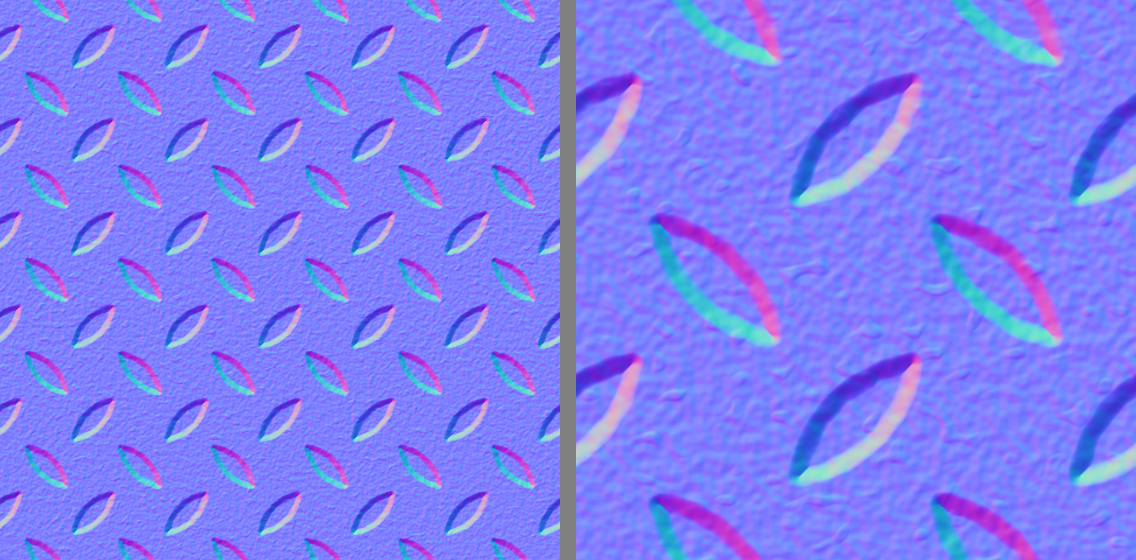
Left: the whole. Right: its middle third, enlarged.
Reproduce this texture map procedurally as a Shadertoy shader.

```glsl
#define REPEATS 6.0          // tread cells across and down
#define HALF_LENGTH 0.280    // lozenge core, in cells
#define HALF_WIDTH 0.090
#define CORNER 0.045         // rounding added around the core
#define BEVEL_WIDTH 0.075
#define BEVEL_HEIGHT 0.064
#define EDGE_WEAR 0.010
#define GRAIN 0.11
#define PIT_DEPTH 0.045
#define SAMPLE_STEP 0.0008   // slope sampling distance, in canvas units

// Random unit vector for a lattice point
vec2 randomDirection(ivec2 cell, uint seed) {
    uint h = uint(cell.x) * 1597334677u ^ uint(cell.y) * 3812015801u ^ seed * 2798796415u;
    h = (h ^ (h >> 15)) * 2246822519u;
    h = (h ^ (h >> 13)) * 3266489917u;
    h ^= h >> 16;
    float angle = float(h & 65535u) / 65536.0 * 6.28319;
    return vec2(cos(angle), sin(angle));
}

float cornerRamp(ivec2 cell, ivec2 period, vec2 offset, uint seed) {
    ivec2 wrapped = (cell % period + period) % period;
    return dot(randomDirection(wrapped, seed), offset);
}

// Gradient noise that wraps after a whole number of cells
float tileNoise(vec2 uv, ivec2 period, uint seed) {
    vec2 p = uv * vec2(period);
    ivec2 c = ivec2(floor(p));
    vec2 f = fract(p);
    vec2 s = f * f * f * (f * (f * 6.0 - 15.0) + 10.0);
    float a = cornerRamp(c, period, f, seed);
    float b = cornerRamp(c + ivec2(1, 0), period, f - vec2(1, 0), seed);
    float d = cornerRamp(c + ivec2(0, 1), period, f - vec2(0, 1), seed);
    float e = cornerRamp(c + ivec2(1, 1), period, f - vec2(1, 1), seed);
    return mix(mix(a, b, s.x), mix(d, e, s.x), s.y);
}

// Distance to a rounded lens lying along x
float lozenge(vec2 p) {
    p = abs(p);
    float radius = (HALF_LENGTH * HALF_LENGTH + HALF_WIDTH * HALF_WIDTH) / (2.0 * HALF_WIDTH);
    float shift = radius - HALF_WIDTH;
    bool pastTip = (p.x - HALF_LENGTH) * shift > p.y * HALF_LENGTH;
    float core = pastTip ? length(p - vec2(HALF_LENGTH, 0.0))
                         : length(p + vec2(0.0, shift)) - radius;
    return core - CORNER;
}

// Offset from the nearest point of a unit grid
vec2 nearestCentre(vec2 p, vec2 origin) {
    p -= origin;
    return p - floor(p + 0.5);
}

vec2 alongDiagonal(vec2 p) {
    return vec2(p.x + p.y, p.y - p.x) * 0.70711;
}

float plateHeight(vec2 uv) {
    // Alternating raised treads
    vec2 p = uv * REPEATS;
    vec2 rising = nearestCentre(p, vec2(0.0, 0.5));
    vec2 falling = nearestCentre(p, vec2(0.5, 0.0));
    float d = min(lozenge(alongDiagonal(rising)),
                  lozenge(alongDiagonal(falling * vec2(1, -1))));
    d += EDGE_WEAR * tileNoise(uv, ivec2(80), 1u);
    float height = BEVEL_HEIGHT / REPEATS * smoothstep(0.0, BEVEL_WIDTH, -d);

    // Fine grain and scattered shallow pits
    height += GRAIN * tileNoise(uv, ivec2(170), 2u) / 170.0;
    height += GRAIN * 0.7 * tileNoise(uv, ivec2(90), 3u) / 90.0;
    float pits = smoothstep(0.22, 0.48, tileNoise(uv, ivec2(64, 80), 4u));
    return height - PIT_DEPTH * pits / 72.0;
}

void mainImage(out vec4 fragColor, in vec2 fragCoord) {
    vec2 uv = fragCoord / iResolution.xy;
    vec2 e = vec2(SAMPLE_STEP, 0.0);
    vec2 slope = vec2(plateHeight(uv + e.xy) - plateHeight(uv - e.xy),
                      plateHeight(uv + e.yx) - plateHeight(uv - e.yx)) / (2.0 * SAMPLE_STEP);

    // Encode the surface normal with green pointing down
    vec3 normal = normalize(vec3(-slope.x, slope.y, 1.0));
    fragColor = vec4(normal * 0.5 + 0.5, 1.0);
}
```
